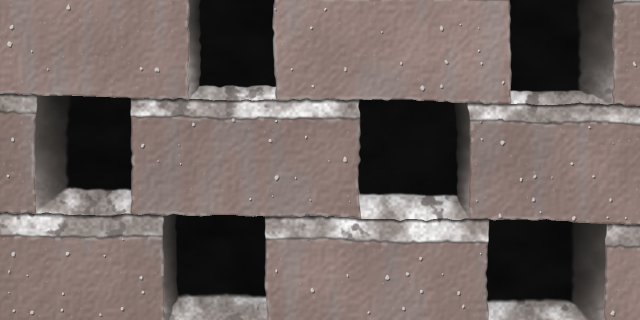
This texture is drawn by a Shadertoy shader. Its source:

```glsl
// Openwork brick wall: staggered glazed bricks, pale mortar and deep dark openings.

const vec3 BRICK = vec3(0.57, 0.49, 0.47);
const vec3 MORTAR = vec3(0.68, 0.64, 0.62);
const vec3 CHALK = vec3(0.90, 0.89, 0.89);
const vec3 REVEAL = vec3(0.41, 0.38, 0.37);
const vec3 SHADE = vec3(0.22, 0.21, 0.20);
const vec3 VOID = vec3(0.05);

const float COURSE = 0.368;         // height of a brick course with its bed joint
const float COURSE_TOP = 0.295;     // distance of the middle course from the top
const float TILT = 0.017;           // fall of the courses to the right
const float BED = 0.058;            // bed joint thickness
const float PERIOD = 1.034;         // spacing of openings along a course
const float FIRST_HOLE = 0.26;      // centre of the first opening, middle course
const float STAGGER = 0.437;        // shift of every other course
const float HOLE_HALF = 0.148;      // half width of an opening
const float VANISH_X = 0.99;        // viewer position along the wall
const float REVEAL_SCALE = 0.14;    // visible side wall per distance from viewer
const float LEDGE = 0.08;           // visible depth of the sill
const int SAMPLES = 2;              // supersampling per axis

float hash(vec2 p) {
    return fract(sin(dot(p, vec2(127.1, 311.7))) * 43758.5453);
}

float noise(vec2 p) {
    vec2 i = floor(p), f = fract(p);
    f = f * f * (3.0 - 2.0 * f);
    return mix(mix(hash(i), hash(i + vec2(1, 0)), f.x),
               mix(hash(i + vec2(0, 1)), hash(i + vec2(1, 1)), f.x), f.y);
}

float fbm(vec2 p) {
    float sum = 0.0, amp = 0.5;
    for (int i = 0; i < 4; i++) {
        sum += amp * noise(p);
        p = p * 2.03 + 17.3;
        amp *= 0.5;
    }
    return sum / 0.9375;
}

// Scattered specks: one candidate per grid cell, only some are kept.
float specks(vec2 p, float density, float keep) {
    vec2 g = p * density, id = floor(g);
    vec2 centre = 0.25 + 0.5 * vec2(hash(id + 3.1), hash(id + 7.7));
    float radius = mix(0.04, 0.13, hash(id + 11.3));
    float d = length((fract(g) - centre) * vec2(1.0, 0.8)) + 0.08 * (noise(g * 9.0) - 0.5);
    return step(hash(id), keep) * (1.0 - smoothstep(radius * 0.5, radius, d));
}

vec3 mortarColor(vec2 p) {
    vec3 c = mix(MORTAR * 0.85, CHALK, smoothstep(0.3, 0.75, fbm(p * 13.0)));
    c *= 0.88 + 0.24 * noise(p * 110.0);
    return mix(c, REVEAL, 0.7 * smoothstep(0.63, 0.75, fbm(p * 21.0 + 40.0)));
}

vec3 brickColor(vec2 p, vec2 id, float edge) {
    float streak = noise(vec2(p.x * 22.0, p.y * 3.0));
    float relief = noise(p * 75.0) - noise(p * 75.0 + vec2(-0.4, 0.5));
    vec3 c = BRICK * (0.90 + 0.16 * fbm(p * 6.0) + 0.06 * (streak - 0.5));
    c *= 1.0 + 0.07 * (hash(id) - 0.5) + 0.13 * relief;
    c = mix(c, vec3(dot(c, vec3(0.333))), 0.35 * smoothstep(0.5, 0.8, streak));
    // Pits with a pale lip, and worn rims
    c = mix(c, SHADE, 0.65 * specks(p + vec2(-0.003, 0.004), 17.0, 0.3));
    c = mix(c, CHALK, 0.75 * specks(p, 17.0, 0.3));
    c = mix(c, MORTAR, 0.5 * specks(p + 5.0, 38.0, 0.2));
    float rim = 1.0 - smoothstep(0.0, 0.016, edge);
    c = mix(c, MORTAR, rim * smoothstep(0.45, 0.75, noise(p * 55.0)));
    return c * mix(0.72, 1.0, smoothstep(0.0, 0.007, edge));
}

// h: offset from the opening's centre, v: distance below the course top
vec3 holeColor(vec2 p, float h, float v, float halfWidth, float centre, float row) {
    float offAxis = centre - VANISH_X;
    float wall = (halfWidth - h * sign(offAxis)) / (REVEAL_SCALE * abs(offAxis));
    float sill = (COURSE - v) / (LEDGE + 0.038 * row);
    float low = v / COURSE;
    vec3 wallTone = mix(SHADE, REVEAL * 1.15, low) * (0.75 + 0.5 * fbm(p * 16.0));
    wallTone = mix(wallTone, mortarColor(p), 0.6 * smoothstep(0.55, 0.95, low));
    wallTone *= 1.0 - 0.55 * clamp(wall, 0.0, 1.0);
    vec3 sillTone = mortarColor(p) * mix(1.0, 0.8, smoothstep(0.3, 1.0, sill));
    vec3 surface = mix(wallTone, sillTone, smoothstep(-0.08, 0.08, wall - sill));
    vec3 depths = VOID * (0.5 + 0.8 * fbm(p * vec2(9.0, 14.0)));
    return mix(surface, depths, smoothstep(0.92, 1.06, min(wall, sill)));
}

vec3 wallColor(vec2 p, float px) {
    // Ragged outlines
    vec2 q = p + 0.007 * (vec2(noise(p * 48.0), noise(p * 48.0 + 31.0)) - 0.5);
    q += 0.012 * (vec2(noise(p * 7.0), noise(p * 7.0 + 13.0)) - 0.5);

    float down = 1.0 - q.y - TILT * q.x - COURSE_TOP;
    float row = floor(down / COURSE);
    float v = down - row * COURSE;
    float first = FIRST_HOLE + STAGGER * mod(row, 2.0) - 0.025 * row;
    float cell = floor((q.x - first) / PERIOD + 0.5);
    float centre = first + cell * PERIOD;
    float h = q.x - centre;
    float halfWidth = HOLE_HALF + 0.012 * row + 0.022 * cell;
    float bed = BED + 0.012 * row;

    // Bed joint, shadowed by the bricks above
    vec3 col = mortarColor(p) * mix(0.35, 1.0, smoothstep(0.0, 0.014, v));
    col *= mix(0.65, 1.0, smoothstep(0.0, 0.008, abs(v - bed)));

    float edge = min(min(v - bed, COURSE - v), abs(h) - halfWidth);
    vec2 brickId = vec2(cell + step(0.0, h), row);
    col = mix(col, brickColor(p, brickId, edge), smoothstep(-px, px, edge));

    vec3 hole = holeColor(p, h, v, halfWidth, centre, row);
    return mix(hole, col, smoothstep(-px, px, abs(h) - halfWidth));
}

void mainImage(out vec4 fragColor, in vec2 fragCoord) {
    vec3 sum = vec3(0.0);
    for (int i = 0; i < SAMPLES * SAMPLES; i++) {
        vec2 jitter = (vec2(i % SAMPLES, i / SAMPLES) + 0.5) / float(SAMPLES) - 0.5;
        sum += wallColor((fragCoord + jitter) / iResolution.y, 0.7 / iResolution.y);
    }
    fragColor = vec4(sum / float(SAMPLES * SAMPLES), 1.0);
}
```
